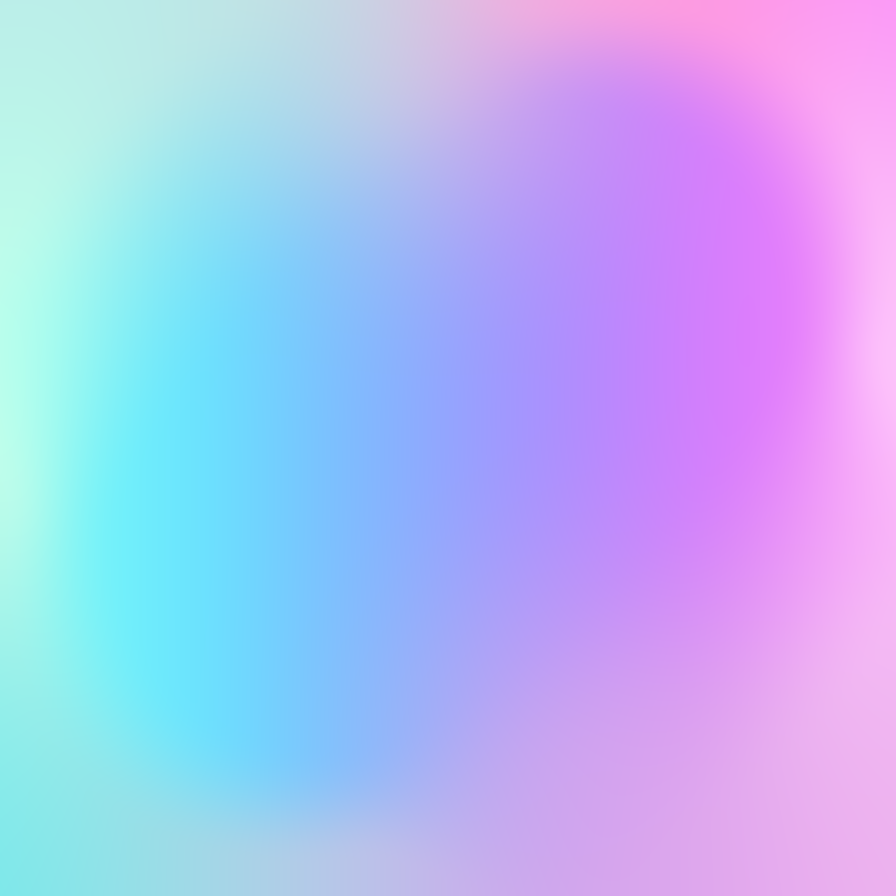
Reproduce this background procedurally as a WebGL 2 fragment shader.

```glsl
#version 300 es
precision highp float;
// Soft pastel gradient: a tilted cyan-to-magenta glow over a pale mint and pink field.

uniform vec2 u_resolution;
out vec4 fragColor;

// Smooth blend of six evenly spaced colours along x in 0..1.
vec3 ramp(vec3 stops[6], float x) {
    vec3 sum = vec3(0.0);
    float total = 0.0;
    for (int i = 0; i < 6; i++) {
        float d = x * 5.0 - float(i);
        float weight = exp(-1.5 * d * d);
        sum += weight * stops[i];
        total += weight;
    }
    return sum / total;
}

// Round falloff around a centre.
float haze(vec2 p, vec2 centre) {
    vec2 d = p - centre;
    return 0.8 * exp(-dot(d, d) / 0.05);
}

// Tilted ellipse: crisper along its rising diagonal, softer across it.
float glowMask(vec2 p) {
    vec2 d = p - vec2(0.5, 0.52);
    float q = 5.6 * d.x * d.x - 4.0 * d.x * d.y + 6.0 * d.y * d.y;
    float across = smoothstep(-0.05, 0.08, -d.x * d.y);
    float mask = 1.0 - smoothstep(mix(0.65, 0.3, across), mix(1.25, 2.2, across), q);
    return mask * (1.0 - haze(p, vec2(0.45, 0.95))) * (1.0 - haze(p, vec2(0.66, 0.13)));
}

void main() {
    vec2 p = gl_FragCoord.xy / u_resolution;

    // Pale field behind the glow
    vec3 top = ramp(vec3[6](
        vec3(0.72, 0.91, 0.91), vec3(0.73, 0.92, 0.91), vec3(0.78, 0.85, 0.88),
        vec3(0.96, 0.65, 0.88), vec3(1.00, 0.60, 0.87), vec3(0.98, 0.54, 0.98)), p.x);
    vec3 bottom = ramp(vec3[6](
        vec3(0.44, 0.91, 0.92), vec3(0.63, 0.86, 0.90), vec3(0.73, 0.77, 0.91),
        vec3(0.81, 0.64, 0.93), vec3(0.88, 0.65, 0.93), vec3(0.93, 0.70, 0.93)), p.x);
    vec3 field = mix(bottom, top, smoothstep(0.2, 1.0, p.y));

    // Bright mint and pink rims at the sides
    vec3 rim = p.x < 0.5 ? vec3(0.76, 1.0, 0.92) : vec3(0.99, 0.76, 0.98);
    float height = (p.y - 0.58) / 0.36;
    field = mix(field, rim, smoothstep(0.25, 0.48, abs(p.x - 0.5)) * exp(-height * height));

    // Saturated glow
    vec3 glow = ramp(vec3[6](
        vec3(0.55, 1.00, 0.95), vec3(0.38, 0.92, 1.00), vec3(0.49, 0.72, 1.00),
        vec3(0.64, 0.56, 1.00), vec3(0.85, 0.47, 0.99), vec3(0.96, 0.52, 0.98)), p.x);

    fragColor = vec4(mix(field, glow, glowMask(p)), 1.0);
}
```
